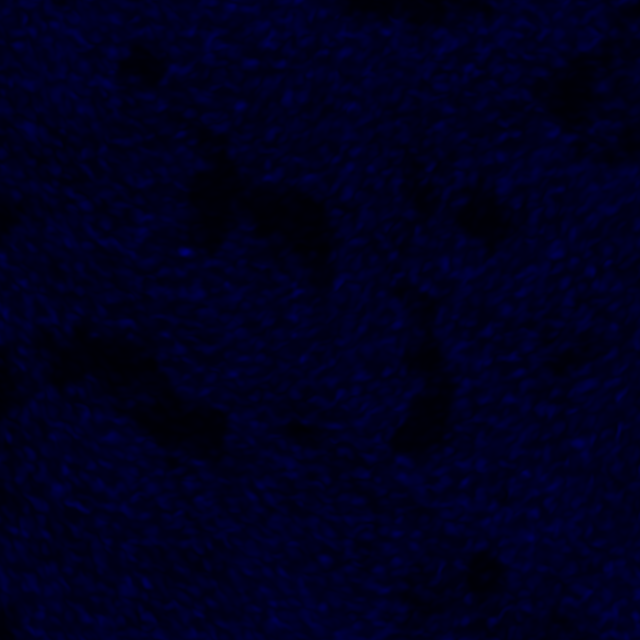
This texture is drawn by a WebGL 1 fragment shader. Its source:

```glsl
precision highp float;

uniform vec2 u_resolution;

const float TAU = 6.2831853;

float hash(vec2 p) {
  return fract(sin(dot(p, vec2(127.1, 311.7))) * 43758.5453);
}

float valueNoise(vec2 p) {
  vec2 cell = floor(p);
  vec2 f = fract(p);
  vec2 w = f * f * (3.0 - 2.0 * f);
  float low = mix(hash(cell), hash(cell + vec2(1.0, 0.0)), w.x);
  float high = mix(hash(cell + vec2(0.0, 1.0)), hash(cell + vec2(1.0, 1.0)), w.x);
  return mix(low, high, w.y);
}

float fbm(vec2 p) {
  float sum = 0.0;
  float weight = 0.5;
  for (int i = 0; i < 4; i++) {
    sum += weight * valueNoise(p);
    p = mat2(0.8, 0.6, -0.6, 0.8) * p * 2.03 + 17.3;
    weight *= 0.5;
  }
  return sum / 0.9375;
}

// Fibres fall to the right on the left side and rise on the right side
float fibreAngle(vec2 p) {
  float sweep = mix(-0.4, 0.42, smoothstep(0.2, 0.65, p.x - 0.25 * (0.5 - p.y)));
  return sweep + 1.1 * (valueNoise(p * 5.0 + 3.7) - 0.5);
}

// Fibres lose their order towards the lower right and the top
float disorder(vec2 p) {
  float corner = smoothstep(0.55, 0.95, p.x) * smoothstep(0.35, 0.1, p.y);
  float top = smoothstep(0.7, 1.0, p.y);
  return mix(0.9, 2.6, max(corner, 0.6 * top));
}

// Soft elongated nuclei, one jittered into each grid cell
float nuclei(vec2 p, float density, float seed) {
  vec2 q = p * density;
  vec2 home = floor(q);
  float sum = 0.0;
  for (int y = -1; y <= 1; y++) {
    for (int x = -1; x <= 1; x++) {
      vec2 cell = home + vec2(float(x), float(y));
      vec2 key = cell + seed;
      vec2 centre = cell + vec2(hash(key), hash(key + 41.3));
      vec2 place = centre / density;
      float angle = fibreAngle(place) + disorder(place) * (hash(key + 73.9) - 0.5);
      vec2 axis = vec2(cos(angle), sin(angle));
      vec2 d = q - centre;
      vec2 radii = vec2(mix(0.65, 1.0, hash(key + 19.7)), mix(0.4, 0.6, hash(key + 57.1)));
      vec2 local = vec2(dot(d, axis), dot(d, vec2(-axis.y, axis.x))) / radii;
      float falloff = max(0.0, 1.0 - dot(local, local));
      float glow = hash(key + 91.1);
      sum += falloff * falloff * mix(0.25, 1.1, glow * glow);
    }
  }
  return sum;
}

void main() {
  vec2 p = gl_FragCoord.xy / min(u_resolution.x, u_resolution.y);

  // Gentle warp keeps nuclei from being perfect ellipses
  vec2 bend = vec2(valueNoise(p * 75.0), valueNoise(p * 75.0 + 31.7)) - 0.5;
  vec2 warped = p + 0.007 * bend;

  float cells = nuclei(warped, 46.0, 5.0) + nuclei(warped, 61.0, 207.0);

  // Diffuse tissue glow with broad and fine unevenness
  float haze = 0.087
    + 0.06 * (fbm(p * 4.0 + 11.0) - 0.5)
    + 0.07 * (fbm(p * 24.0 + 47.0) - 0.5);

  // Ragged dark gaps in the tissue
  float tissue = mix(0.3, 1.0, smoothstep(0.24, 0.4, fbm(p * 9.0 + 83.0)));

  float blue = tissue * (haze + 0.1 * cells);
  gl_FragColor = vec4(0.0, 0.0, clamp(blue, 0.0, 1.0), 1.0);
}
```
